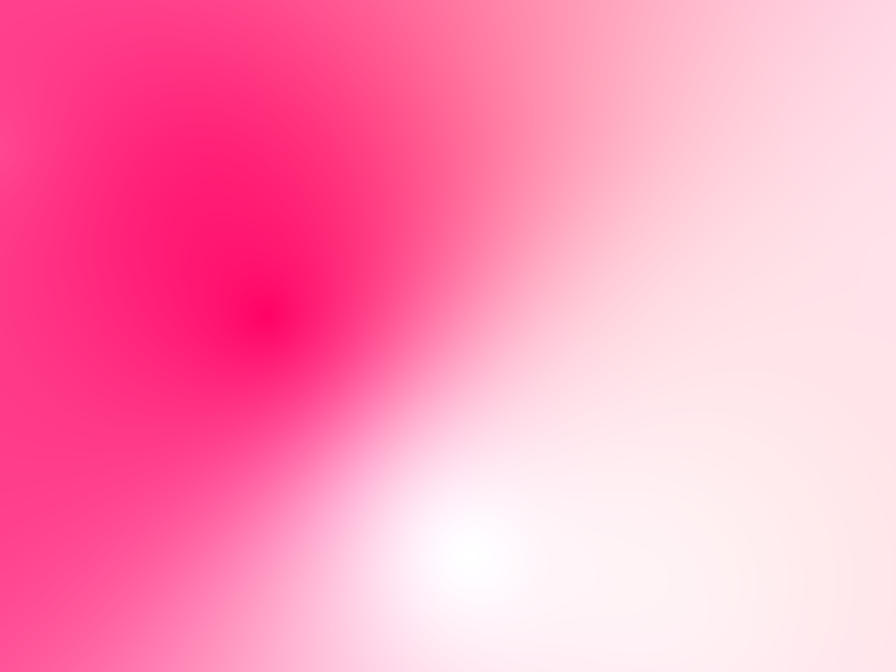
Give the GLSL for this background, as a Shadertoy shader.

```glsl
// A soft blurred gradient running from hot pink at the left to near white at the right.
// One scalar "paleness" field is formed by a curved sigmoid ramp, then darkened and
// lightened by radial glows; colour is a blend along that field with slight tints.

const vec3 HOT_PINK = vec3(1.0, 0.0, 0.40);
const vec3 WHITE    = vec3(1.0);

// Paleness at the two ends of the ramp
const float LEFT_PALENESS  = 0.24;
const float RIGHT_PALENESS = 0.89;

// Ramp centre line (fraction of width) and its softness
const float RAMP_BOTTOM   = 0.20;
const float RAMP_TOP      = 0.60;
const float RAMP_SOFTNESS = 0.08;
const float RAMP_FLARE    = 0.25;
const float RAMP_WAIST    = 0.42;

// Glow centres, in units of canvas height
const vec2 HOT_CORE    = vec2(0.396, 0.531);
const vec2 HOT_HALO    = vec2(0.30, 0.69);
const vec2 WHITE_CORE  = vec2(0.70, 0.172);
const vec2 WHITE_HALO  = vec2(0.97, 0.13);
const vec2 LEFT_LIGHT  = vec2(0.0, 0.775);
const vec2 SALMON_SPOT = vec2(0.78, 0.87);
const vec2 ORCHID_SPOT = vec2(0.60, 0.25);
const vec2 WARM_CORNER = vec2(1.33, 0.25);

// Bell-shaped falloff
float halo(vec2 p, vec2 centre, float radius) {
    vec2 q = (p - centre) / radius;
    return exp(-dot(q, q));
}

// Peaked falloff; a lower sharpness gives a more pointed centre
float core(vec2 p, vec2 centre, float radius, float sharpness) {
    return exp(-pow(length(p - centre) / radius, sharpness));
}

// Curved left-to-right ramp, widest at the top and bottom
float curvedRamp(vec2 uv) {
    float centre = mix(RAMP_BOTTOM, RAMP_TOP, smoothstep(-0.15, 0.85, uv.y));
    float offset = uv.y - RAMP_WAIST;
    float width = RAMP_SOFTNESS + RAMP_FLARE * offset * offset;
    float t = 1.0 / (1.0 + exp((centre - uv.x) / width));
    return mix(LEFT_PALENESS, RIGHT_PALENESS, t);
}

float paleness(vec2 uv, vec2 p) {
    float pale = curvedRamp(uv);
    // Saturated glow
    pale *= 1.0 - core(p, HOT_CORE, 0.13, 1.1);
    pale *= 1.0 - 0.5 * halo(p, HOT_HALO, 0.26);
    // Light glows
    pale += 0.07 * core(p, LEFT_LIGHT, 0.10, 1.1);
    pale = mix(pale, 1.0, core(p, WHITE_CORE, 0.16, 1.5));
    return mix(pale, 1.0, 0.55 * halo(p, WHITE_HALO, 0.30));
}

void mainImage(out vec4 fragColor, in vec2 fragCoord) {
    vec2 uv = fragCoord / iResolution.xy;
    vec2 p = fragCoord / iResolution.y;

    vec3 colour = mix(HOT_PINK, WHITE, paleness(uv, p));

    // Warm and cool tints in the blue channel
    colour.b -= 0.055 * halo(p, SALMON_SPOT, 0.40);
    colour.b -= 0.025 * halo(p, WARM_CORNER, 0.35);
    colour.b += 0.020 * halo(p, ORCHID_SPOT, 0.20);

    fragColor = vec4(clamp(colour, 0.0, 1.0), 1.0);
}
```
